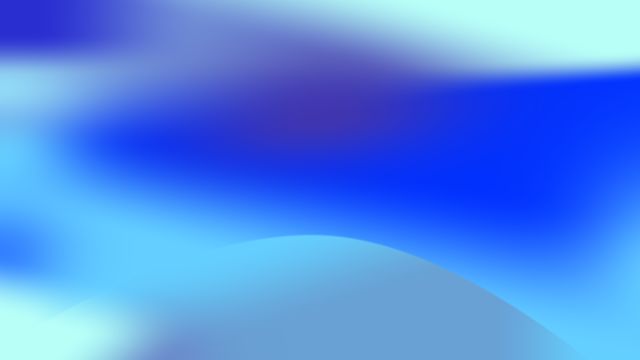
This background is drawn by a WebGL 1 fragment shader. Its source:

```glsl
precision highp float;
// Soft blurred colour fields in blue, mint and violet above a curved steel-blue crest.

uniform vec2 u_resolution;

// Palette
const vec3 CYAN   = vec3(0.39, 0.81, 1.00);
const vec3 BLUE   = vec3(0.00, 0.19, 1.00);
const vec3 AZURE  = vec3(0.18, 0.47, 1.00);
const vec3 SLATE  = vec3(0.45, 0.58, 0.85);
const vec3 PURPLE = vec3(0.28, 0.21, 0.65);
const vec3 INDIGO = vec3(0.16, 0.18, 0.82);
const vec3 ICE    = vec3(0.60, 0.90, 0.98);
const vec3 MINT   = vec3(0.72, 1.00, 0.97);
const vec3 STEEL  = vec3(0.41, 0.63, 0.83);
const vec3 DUSK   = vec3(0.42, 0.51, 0.78);

// Layout, in fractions of the canvas
const vec2 CREST_APEX = vec2(0.488, 0.347);
const float CREST_LEFT = 1.91;      // curvature on each side of the apex
const float CREST_RIGHT = 2.59;
const float CREST_FLATTEN = 0.92;   // straightens the far slopes
const vec2 VIOLET_CENTRE = vec2(0.505, 0.680);
const float VIOLET_TILT = 0.17;
const float VIOLET_WIDTH = 0.215;
const float VIOLET_BELOW = 0.135;
const float VIOLET_ABOVE = 0.230;

// Elliptical Gaussian falloff
float glow(vec2 p, vec2 centre, vec2 radius) {
  vec2 q = (p - centre) / radius;
  return exp(-dot(q, q));
}

// Soft step centred on zero
float soften(float d, float halfWidth) {
  return smoothstep(-halfWidth, halfWidth, d);
}

// Cyan floor rising into deep blue
vec3 lowerField(vec2 p) {
  float blueness = soften(p.y - 0.56 + 0.356 * p.x, 0.13 + 0.08 * p.x);
  blueness *= 1.0 - glow(p, vec2(1.04, 0.21), vec2(0.13, 0.30));
  blueness *= 1.0 - glow(p, vec2(0.0, 0.58), vec2(0.12, 0.21));
  vec3 colour = mix(CYAN, BLUE, blueness);
  return mix(colour, AZURE, 0.9 * glow(p, vec2(0.0, 0.30), vec2(0.10, 0.125)));
}

// Slate haze, violet band and corner lights
vec3 addUpperField(vec3 colour, vec2 p) {
  float blur = mix(0.13, 0.045, smoothstep(0.2, 0.8, p.x));
  float upper = soften(p.y - 0.676 - 0.142 * p.x, blur);
  colour = mix(colour, SLATE, upper);
  colour = mix(colour, ICE, 0.85 * glow(p, vec2(0.0, 0.755), vec2(0.15, 0.095)));

  float indigo = 1.0 - smoothstep(0.05, 0.325, p.x);
  colour = mix(colour, INDIGO, indigo * smoothstep(0.79, 0.91, p.y));

  vec2 centre = VIOLET_CENTRE;
  centre.y += VIOLET_TILT * (p.x - centre.x);
  float height = p.y < centre.y ? VIOLET_BELOW : VIOLET_ABOVE;
  colour = mix(colour, PURPLE, 0.9 * glow(p, centre, vec2(VIOLET_WIDTH, height)));

  float diagonal = 0.48 * (p.x - 0.378) + p.y - 1.0;
  return mix(colour, MINT, upper * smoothstep(-0.104, 0.139, diagonal));
}

// Signed height below the crest line, positive inside
float crestDepth(vec2 p) {
  float dx = p.x - CREST_APEX.x;
  float bend = dx < 0.0 ? CREST_LEFT : CREST_RIGHT;
  return CREST_APEX.y - bend * dx * dx / (1.0 + CREST_FLATTEN * abs(dx)) - p.y;
}

// Crest shading and the mint light in the lower corner
vec3 addCrest(vec3 colour, vec2 p) {
  float inside = soften(crestDepth(p), 0.002 + 0.75 / u_resolution.y);
  vec2 offset = p - CREST_APEX;
  float shade = smoothstep(-0.1, 0.8, dot(offset, vec2(1.92, -3.46)));
  vec3 body = mix(CYAN, STEEL, shade);
  body = mix(body, DUSK, 0.75 * glow(p, vec2(0.25, -0.02), vec2(0.09, 0.14)));
  colour = mix(colour, body, inside * (1.0 - smoothstep(0.76, 0.94, p.x)));

  float mint = soften(0.208 - 0.444 * p.x - p.y, 0.085);
  mint *= 1.0 - smoothstep(0.117, 0.3125, p.x + 0.5625 * (0.074 - p.y));
  mint *= 1.0 - 0.2 * smoothstep(0.04, 0.12, p.x) * (1.0 - inside);
  return mix(colour, MINT, mint);
}

void main() {
  vec2 p = gl_FragCoord.xy / u_resolution;
  vec3 colour = lowerField(p);
  colour = addUpperField(colour, p);
  colour = addCrest(colour, p);
  gl_FragColor = vec4(colour, 1.0);
}
```
